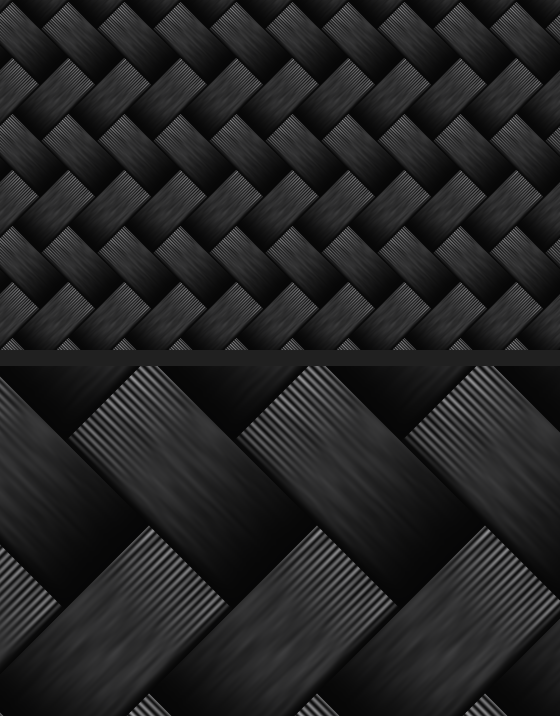
Top: the whole. Bottom: its middle third, enlarged.
A WebGL 2 fragment shader for this pattern:

```glsl
#version 300 es
precision highp float;
// Herringbone weave of dark fibre straps, each twice as long as wide and
// laid at 45 degrees. Every strap has a glossy combed end, streaked fibres
// and a far end that sinks into shadow beneath its neighbour.

#define REPEATS_DOWN 3.125
#define ORIGIN vec2(0.44, 0.065)
#define FIBRES 18.0
#define STREAKS 5.0
#define BODY_TONE 0.185
#define GLOSS_TONE 0.36
#define GLOSS_LENGTH 0.36
#define SHADOW_TONE 0.025
#define SIDE_SHADOW 0.13
#define TINT vec3(0.995, 0.995, 1.01)
#define SAMPLES 3

uniform vec2 u_resolution;
out vec4 fragColor;

float hash(vec2 p) {
    vec3 q = fract(vec3(p.xyx) * 0.1031);
    q += dot(q, q.yzx + 33.33);
    return fract((q.x + q.y) * q.z);
}

float valueNoise(vec2 p) {
    vec2 cell = floor(p);
    vec2 f = fract(p);
    f = f * f * (3.0 - 2.0 * f);
    float low = mix(hash(cell), hash(cell + vec2(1, 0)), f.x);
    float high = mix(hash(cell + vec2(0, 1)), hash(cell + vec2(1, 1)), f.x);
    return mix(low, high, f.y);
}

// uv.x runs from the glossy end to the shaded end, uv.y from upper to lower side
float strapTone(vec2 uv, float fadeStart, float seed) {
    float comb = 0.5 + 0.5 * cos(6.28318 * FIBRES * uv.y);
    float streak = valueNoise(vec2(uv.x * STREAKS, uv.y * FIBRES * 1.4) + seed);
    float fine = valueNoise(vec2(uv.x * STREAKS * 2.5, uv.y * FIBRES * 2.0) + seed + 40.0);
    float gloss = 1.0 - smoothstep(0.0, GLOSS_LENGTH, uv.x);

    float tone = BODY_TONE * (0.68 + 0.4 * streak + 0.24 * fine);
    tone *= 1.0 - 0.7 * gloss * (1.0 - comb);
    tone += GLOSS_TONE * gloss * comb * (0.5 + 0.5 * streak);

    float light = 1.0 - smoothstep(fadeStart, 1.0, uv.x);
    light *= smoothstep(0.0, SIDE_SHADOW, 1.0 - uv.y);
    return mix(SHADOW_TONE, tone, light);
}

bool inside(vec2 uv) {
    return all(greaterThanEqual(uv, vec2(0))) && all(lessThan(uv, vec2(1)));
}

// One repeat is 2 by 4 units, with y pointing down
float weaveTone(vec2 p) {
    vec2 cell = mod(p, vec2(2, 4));
    for (int j = 0; j < 2; j++) {
        for (int i = 0; i < 2; i++) {
            vec2 corner = vec2(2 * i, -4 * j);
            vec2 d = cell - corner;
            vec2 falling = vec2((d.x + d.y) * 0.25, (d.y - d.x) * 0.5);
            if (inside(falling)) return strapTone(falling, 0.32, 3.0);

            d.y -= 2.0;
            vec2 rising = vec2((d.y - d.x) * 0.25, (d.x + d.y) * 0.5);
            if (inside(rising)) return strapTone(rising, 0.46, 91.0);
        }
    }
    return SHADOW_TONE;
}

void main() {
    float unitsPerHeight = REPEATS_DOWN * 4.0;
    float tone = 0.0;

    // Average a grid of points inside the pixel to smooth edges and fibres
    for (int j = 0; j < SAMPLES; j++) {
        for (int i = 0; i < SAMPLES; i++) {
            vec2 offset = (vec2(i, j) + 0.5) / float(SAMPLES) - 0.5;
            vec2 p = (gl_FragCoord.xy + offset) / u_resolution.y * unitsPerHeight;
            p.y = unitsPerHeight - p.y;
            tone += weaveTone(p - ORIGIN);
        }
    }
    tone /= float(SAMPLES * SAMPLES);
    fragColor = vec4(tone * TINT, 1.0);
}
```
